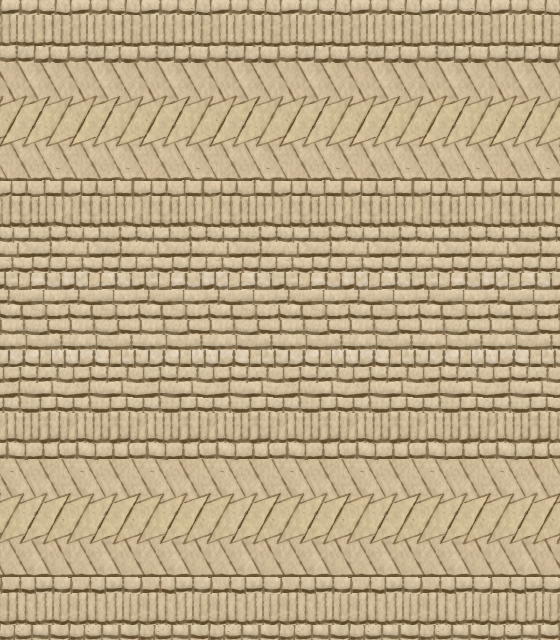
Write a WebGL 2 fragment shader that draws this texture.

```glsl
#version 300 es
precision highp float;
// Woven straw bands: rows of small blocks, tall strips and a slanted plait.
// The lower half is the upper half turned by 180 degrees about the centre;
// each row repeats sideways, with uneven joints, grain and shadows below.
#define HEIGHT 768.0
#define REPEAT 84.0
#define PLANK 28.0
#define LEAN 0.54
#define SEAM_RISE 12.0
#define GRAIN 0.10
#define CREAM vec3(0.845, 0.775, 0.655)
#define TAN vec3(0.80, 0.72, 0.58)
#define GOLD vec3(0.81, 0.735, 0.57)
#define PALE vec3(0.87, 0.81, 0.72)
#define BROWN vec3(0.54, 0.45, 0.33)
#define DARK vec3(0.37, 0.29, 0.17)

uniform vec2 u_resolution;
out vec4 outColor;

const float TAU = 6.2831853;
const int ROWS = 12;
const int PLAIT_ROW = 8;
// Row limits measured from the centre, and blocks per repeat in each row.
const float EDGES[13] = float[](0., 18., 36., 57., 75., 93., 111., 148., 167., 309., 328., 366., 384.);
const float COUNTS[12] = float[](3., 2., 5., 4., 2., 4., 8., 4., 3., 4., 8., 4.);

float hash(vec2 p) {
  return fract(sin(dot(p, vec2(127.1, 311.7))) * 43758.5453);
}

// Value noise that wraps sideways after one repeat.
float noise(vec2 p, vec2 cell) {
  vec2 g = p / cell, i = floor(g), f = fract(g);
  float wrap = REPEAT / cell.x;
  float x0 = mod(i.x, wrap), x1 = mod(i.x + 1.0, wrap);
  f = f * f * (3.0 - 2.0 * f);
  return mix(mix(hash(vec2(x0, i.y)), hash(vec2(x1, i.y)), f.x),
             mix(hash(vec2(x0, i.y + 1.0)), hash(vec2(x1, i.y + 1.0)), f.x), f.y);
}

// Distance to the nearest whole number, in canvas units.
float jointDistance(float c) {
  float k = fract(c);
  return min(k, 1.0 - k) * PLANK * 0.88;
}

vec3 blockRow(vec2 p, float below, float height, float count, float row) {
  float u = p.x / REPEAT;
  float uneven = 0.018 * sin(TAU * u + row * 2.4) + 0.009 * sin(2.0 * TAU * u + row * 4.1);
  float c = count * (u + uneven) + hash(vec2(row, 3.0));
  float id = mod(floor(c), count), k = fract(c) - 0.5;
  float r = hash(vec2(id, row + 20.0)), tilt = hash(vec2(id, row + 60.0)) - 0.5;
  float wear = noise(p, vec2(4.0, 3.0)) - 0.5;
  bool tall = count > 7.0, glossy = count > 4.5 && !tall;

  // Each block sits a little higher or lower, tilts, and sags in the middle.
  float y = below - 2.4 * (r - 0.3) - 2.4 * tilt * k - 5.0 * k * k;
  float side = (0.5 - abs(k)) * REPEAT / count;

  float patches = noise(p, vec2(8.0, 6.0));
  vec3 body = mix(TAN, CREAM, tall ? 0.3 * r + 0.2 * patches : 0.25 + 0.3 * r + 0.4 * patches);
  if (glossy) body = mix(body, PALE, 0.75 * smoothstep(0.35, 0.8, patches));
  body *= 1.0 - 0.10 * smoothstep(10.0, 4.0, y) * smoothstep(0.0, 2.0, y);
  body += 0.025 * smoothstep(7.0, 2.0, height - below);
  body *= 1.0 - 0.07 * smoothstep(4.0, 0.5, side);

  // Thin joints, then a deep shadow under each block that fades at its ends.
  float joint = smoothstep(1.9, 0.2, side + 1.6 * wear) * (tall ? 0.3 + 0.5 * r : 0.85);
  body = mix(body, mix(BROWN, DARK, glossy ? 0.6 : 0.2), joint);
  float edge = y + 1.6 * wear;
  float shadow = smoothstep(5.0, 3.0, edge) * smoothstep(-1.2, 1.0, edge);
  float ends = smoothstep(0.0, 2.6, side + 0.8 * wear);
  float broken = 0.7 + 0.3 * smoothstep(0.2, 0.6, noise(p + 9.0, vec2(7.0, 12.0)));
  return mix(body, DARK, shadow * broken * mix(tall ? 0.75 : 0.3, 1.0, ends));
}

vec3 plait(vec2 p, float z, float below) {
  // Middle strip leans right and its ends cut into both outer strips.
  float middle = (p.x + LEAN * (94.0 - z)) / PLANK;
  float rise = SEAM_RISE * (fract(middle) - 0.5);
  float low = z - 47.0 - rise, high = z - 95.0 - rise;
  float c = middle, strip = 1.0;
  if (low < 0.0) { c = (p.x + LEAN * z) / PLANK - 0.35; strip = 0.0; }
  if (high > 0.0) { c = (p.x + LEAN * (z - 96.0)) / PLANK + 0.35; strip = 2.0; }
  float id = mod(floor(c), 3.0);
  float r = hash(vec2(id, strip + 40.0));

  float seam = min(abs(low), abs(high)) * 0.95;
  float edge = jointDistance(c);
  if (z > 41.0 && z < 101.0) edge = min(edge, jointDistance(middle));
  float wear = 1.4 * (noise(p, vec2(4.0, 4.0)) - 0.5);
  float broken = 0.4 + 0.6 * noise(p + 5.0, vec2(7.0, 9.0));

  float streak = noise(vec2(c * PLANK, z), vec2(3.5, 40.0));
  vec3 body = mix(strip == 1.0 ? GOLD : TAN, CREAM, 0.15 * r + 0.4 * streak);
  body *= 1.01 - 0.04 * fract(c);
  float bold = strip == 1.0 && id == 1.0 ? 1.0 : 0.0;
  body = mix(body, BROWN, 0.16 * smoothstep(4.0, 0.0, min(edge, seam)));
  vec3 line = mix(BROWN, DARK, 0.35 + 0.65 * bold);
  body = mix(body, line, 0.85 * broken * smoothstep(1.8, 0.2, seam + wear));
  body = mix(body, line, max(broken, bold) * smoothstep(1.7 + 0.7 * bold, 0.2, edge + wear));
  float rim = below + 2.0 * (noise(p, vec2(7.0, 3.0)) - 0.5);
  return mix(body, DARK, (0.5 + 0.5 * broken) * smoothstep(4.4, 2.0, rim));
}

void main() {
  vec2 p = gl_FragCoord.xy / u_resolution.y * HEIGHT;
  vec2 centre = 0.5 * HEIGHT * vec2(u_resolution.x / u_resolution.y, 1.0);
  float turn = p.y < centre.y ? -1.0 : 1.0;
  vec2 f = (p - centre) * turn;
  f.y += 1.4 * (noise(f, vec2(14.0, 30.0)) - 0.5);

  int row = 0;
  for (int i = 1; i < ROWS; i++) if (f.y >= EDGES[i]) row = i;
  float start = EDGES[row], height = EDGES[row + 1] - start;
  float below = turn > 0.0 ? f.y - start : start + height - f.y;

  vec3 color = row == PLAIT_ROW ? plait(f, f.y - start, below)
                                : blockRow(f, below, height, COUNTS[row], float(row));

  // Fine fibres and a few brown specks.
  color *= 1.0 + GRAIN * (noise(f, vec2(2.0, 3.0)) + 0.6 * noise(f, vec2(4.0, 7.0)) - 0.8);
  color = mix(color, BROWN, 0.6 * smoothstep(0.95, 1.0, noise(f + 31.0, vec2(3.0, 3.0))));
  outColor = vec4(color, 1.0);
}
```
